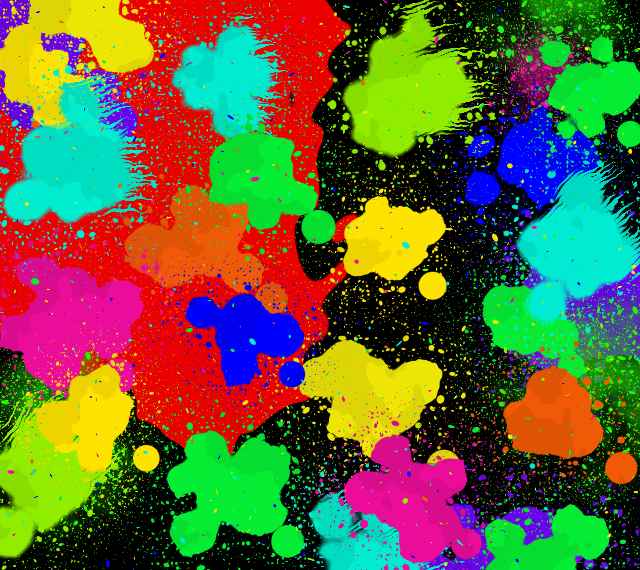
This pattern is drawn by a Shadertoy shader. Its source:

```glsl
const vec3 RED = vec3(0.92, 0.0, 0.0);
const vec3 VIOLET = vec3(0.42, 0.0, 0.93);
const vec3 SPRAY_GREEN = vec3(0.13, 0.96, 0.02);
const vec3 MAGENTA = vec3(0.92, 0.05, 0.6);
const int INKS = 10;
const vec3 INK[INKS] = vec3[INKS](
    vec3(1.0, 0.89, 0.0), vec3(0.02, 0.93, 0.2), vec3(0.0, 0.93, 0.81),
    vec3(0.94, 0.35, 0.02), vec3(0.57, 0.93, 0.0), vec3(0.0, 0.0, 1.0),
    vec3(0.93, 0.9, 0.02), vec3(0.0, 0.92, 0.82), MAGENTA,
    vec3(0.02, 0.93, 0.2));

float hash(vec2 p) {
    vec3 q = fract(p.xyx * 0.1031);
    q += dot(q, q.yzx + 33.33);
    return fract((q.x + q.y) * q.z);
}

mat2 rotation(float a) {
    return mat2(cos(a), sin(a), -sin(a), cos(a));
}

// Layered sines, roughly -1 to 1
float waves(vec2 p) {
    float sum = 0.0, amp = 0.5;
    for (int i = 0; i < 4; i++) {
        sum += amp * sin(p.x + 1.7 * sin(p.y));
        p = mat2(1.6, 1.2, -1.2, 1.6) * p + 1.3;
        amp *= 0.55;
    }
    return sum;
}

float smoothMin(float a, float b, float k) {
    float h = max(k - abs(a - b), 0.0) / k;
    return min(a, b) - 0.25 * h * h * k;
}

float coverage(float d, float px) {
    return smoothstep(px, -px, d);
}

// One oval drop per cell; reach scales its radius, stretch flattens it
float drops(vec2 p, float reach, float stretch, float seed) {
    vec2 cell = floor(p) + seed * 17.0;
    float size = hash(cell);
    float r = 0.44 * reach * size * size * size;
    if (r < 0.015) return 1.0;
    vec2 jitter = vec2(hash(cell + 71.0), hash(cell + 133.0)) - 0.5;
    vec2 q = fract(p) - 0.5 - jitter * (1.0 - 2.0 * r);
    q = rotation(6.28 * hash(cell + 211.0)) * q;
    return length(q * vec2(1.0, 1.0 + stretch * hash(cell + 307.0))) - r;
}

// Merged lobes, with tapering bristles on one side
float splat(vec2 q, float seed, float ragged) {
    q += 0.05 * waves(q * 6.0 + seed);
    float d = length(q) - 0.48;
    for (float i = 0.0; i < 7.0; i++) {
        float angle = 0.9 * i + 0.8 * hash(vec2(i, seed));
        float far = mix(0.3, 0.85, hash(vec2(seed, i + 9.0)));
        float r = mix(0.14, 0.38, hash(vec2(i + 23.0, seed)));
        d = smoothMin(d, length(q - far * vec2(cos(angle), sin(angle))) - r, 0.16);
    }
    vec2 s = rotation(-0.6 + 0.5 * sin(seed)) * q;
    float lane = s.y * 15.0 + 2.0 * s.x * s.x + waves(s * 3.0);
    float tip = 1.0 - abs(2.0 * fract(lane) - 1.0);
    return d - ragged * 0.45 * tip * hash(vec2(floor(lane), seed)) * smoothstep(-0.1, 0.7, s.x);
}

// Splat body, a loose disc and a halo of drops
vec3 paint(vec3 col, vec2 p, float size, vec3 ink, float seed, float ragged, float px) {
    vec2 q = p / size;
    if (length(q) > 2.1) return col;
    float edge = px / size;
    float body = splat(q, seed, ragged);
    float disc = length(q - vec2(0.95, -0.85) * (1.0 - 0.25 * hash(vec2(seed, 5.0)))) - 0.23;
    float halo = drops(q * 6.0, smoothstep(0.85, 0.0, body), 0.8, seed) / 6.0;
    float fine = drops(q * 14.0, smoothstep(1.0, 0.1, body), 1.5, seed + 3.0) / 14.0;
    float mask = coverage(body, edge * (1.0 + 3.0 * ragged));
    mask = max(mask, coverage(min(halo, fine), edge));
    mask = max(mask, (1.0 - ragged) * coverage(disc, edge));
    float tone = 1.0 - 0.07 * smoothstep(0.1, 0.16, waves(q * 2.0 + seed));
    return mix(col, ink * tone, mask);
}

// Grainy airbrush cloud
vec3 spray(vec3 col, vec2 p, float radius, vec3 ink, float px) {
    float density = exp(-dot(p, p) / (radius * radius)) * (1.0 + 0.6 * waves(p * 22.0));
    if (density < 0.03) return col;
    col = mix(col, ink * 0.85, 0.65 * smoothstep(0.25, 1.2, density));
    float freq = 48.0;
    for (float i = 0.0; i < 3.0; i++) {
        float d = drops(rotation(i) * p * freq, min(1.0, 1.5 * density), 2.0, i) / freq;
        col = mix(col, ink, coverage(d, px));
        freq *= 1.9;
    }
    return col;
}

void mainImage(out vec4 fragColor, in vec2 fragCoord) {
    vec2 p = fragCoord / iResolution.y;
    float aspect = iResolution.x / iResolution.y;
    float px = 0.8 / iResolution.y;
    vec3 col = vec3(0.0);

    // Broad pool of red
    float pool = length((p - vec2(0.26, 0.67)) * vec2(1.0, 0.85)) - 0.34 + 0.09 * waves(p * 7.0);
    col = mix(col, RED, coverage(pool, px * 1.5));

    // Large violet blots
    col = paint(col, p - vec2(0.07, 0.91), 0.15, VIOLET, 2.0, 0.0, px);
    col = paint(col, p - vec2(1.04, 0.48), 0.16, VIOLET, 7.0, 0.0, px);
    col = paint(col, p - vec2(0.88, 0.0), 0.17, VIOLET, 11.0, 0.0, px);

    // Airbrushed clouds
    col = spray(col, p - vec2(0.08, 0.24), 0.17, SPRAY_GREEN, px);
    col = spray(col, p - vec2(1.04, 0.32), 0.17, SPRAY_GREEN, px);
    col = spray(col, p - vec2(0.97, 0.98), 0.13, SPRAY_GREEN, px);
    col = spray(col, p - vec2(0.95, 0.85), 0.1, MAGENTA, px);

    // Scattered splats, some with bristles
    for (int i = 0; i < 22; i++) {
        float n = float(i);
        vec2 center = fract(vec2(0.755, 0.57) * (n + 1.0) + 0.3) * vec2(aspect, 1.0);
        float size = mix(0.09, 0.135, hash(vec2(n, 41.0)));
        float ragged = (i % 5 == 2 || i % 10 == 4) ? 1.0 : 0.0;
        col = paint(col, p - center, size, INK[i % INKS], n + 20.0, ragged, px);
    }

    // Loose flecks in every ink
    for (float i = 0.0; i < 2.0; i++) {
        vec2 g = rotation(0.5 + i) * p * (24.0 + 22.0 * i);
        vec3 ink = INK[int(hash(floor(g) + 57.0) * 9.99)];
        float d = drops(g, 0.42, 4.0, 5.0 + i) / (24.0 + 22.0 * i);
        col = mix(col, ink, coverage(d, px));
    }
    fragColor = vec4(col, 1.0);
}
```
